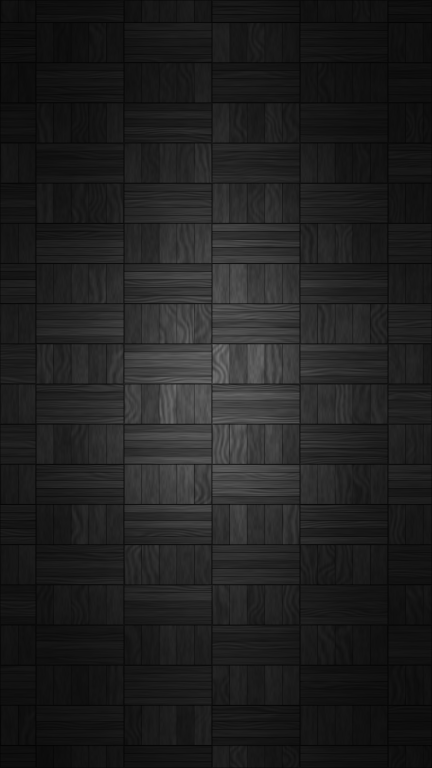
Write a Shadertoy shader that draws this texture.

```glsl
// Dark basket-weave parquet: blocks of five planks in turned pairs, lit softly from the centre.

const vec2 BLOCK_SIZE = vec2(0.2037, 0.0523);   // share of the canvas per block
const vec2 BLOCK_ORIGIN = vec2(0.4907, 0.5);    // a block corner; outer blocks are trimmed at the border
const float PLANKS = 5.0;
const float BLOCK_JOINT = 0.0012;               // half widths, in canvas widths
const float PLANK_JOINT = 0.0008;
const float BLOCK_JOINT_DEPTH = 0.62;
const float PLANK_JOINT_DEPTH = 0.50;
const float PLANK_TONE_SPREAD = 0.30;
const float FIBRE_STRENGTH = 0.36;
const float RING_STRENGTH = 0.13;
const vec3 SHADOW_COLOR = vec3(0.038);
const vec3 LIGHT_COLOR = vec3(0.285);
const vec2 LIGHT_FALLOFF = vec2(1.2, 1.5);
const float PI = 3.14159265;

float hash(vec2 p) {
    vec3 q = fract(vec3(p.xyx) * 0.1031);
    q += dot(q, q.yzx + 33.33);
    return fract((q.x + q.y) * q.z);
}

float noise(vec2 p) {
    vec2 i = floor(p), f = fract(p);
    f = f * f * (3.0 - 2.0 * f);
    return mix(mix(hash(i), hash(i + vec2(1, 0)), f.x),
               mix(hash(i + vec2(0, 1)), hash(i + vec2(1, 1)), f.x), f.y);
}

// Distance to the nearest border of a unit cell, per axis
vec2 borderDistance(vec2 p) {
    return min(p, 1.0 - p);
}

float jointMask(float dist, float halfWidth, float blur) {
    return 1.0 - smoothstep(halfWidth - blur, halfWidth + blur, dist);
}

// Wood tone around 1; p.x runs along the plank, p.y across it
float woodGrain(vec2 p, float seed) {
    vec2 q = p + vec2(seed * 37.0, seed * 91.0);
    float fibre = 0.55 * noise(q * vec2(3.0, 30.0))
                + 0.45 * noise(q * vec2(9.0, 62.0) + 17.0);
    float bend = noise(q * vec2(2.2, 5.0));
    float rings = sin(q.y * 70.0 + bend * 16.0);
    float figured = smoothstep(0.45, 0.9, fract(seed * 7.31));
    return 1.0 + FIBRE_STRENGTH * (fibre - 0.5) + RING_STRENGTH * figured * rings;
}

void mainImage(out vec4 fragColor, in vec2 fragCoord) {
    vec2 uv = fragCoord / iResolution.xy;
    vec2 toWidths = vec2(1.0, iResolution.y / iResolution.x);
    vec2 blockWidths = BLOCK_SIZE * toWidths;
    float blur = 0.75 / iResolution.x;

    // Block and its direction
    vec2 grid = (uv - BLOCK_ORIGIN) / BLOCK_SIZE;
    vec2 block = floor(grid);
    vec2 local = fract(grid);
    bool upright = mod(block.x + block.y, 2.0) < 0.5;
    vec2 alongAcross = upright ? local.yx : local;
    float acrossWidth = upright ? blockWidths.x : blockWidths.y;

    // Plank within the block
    float strip = alongAcross.y * PLANKS;
    float plank = floor(strip);
    float seed = hash(block * vec2(7.0, 13.0) + vec2(plank * 3.7 + 211.0, plank * 1.9 + 307.0));
    float blockTone = hash(block + 71.0) - 0.5;
    float tone = 1.0 + PLANK_TONE_SPREAD * (seed - 0.5) + 0.10 * blockTone;
    tone *= woodGrain(alongAcross, seed);

    // Joints; the canvas border is a block joint too, so the trimmed blocks meet cleanly
    vec2 blockEdge = borderDistance(local) * blockWidths;
    vec2 canvasEdge = borderDistance(uv) * toWidths;
    vec2 nearest = min(blockEdge, canvasEdge);
    float plankEdge = min(fract(strip), 1.0 - fract(strip)) * acrossWidth / PLANKS;
    float plankDepth = PLANK_JOINT_DEPTH * (0.6 + 0.4 * hash(block + 19.0));
    tone *= 1.0 - plankDepth * jointMask(plankEdge, PLANK_JOINT, blur);
    tone *= 1.0 - BLOCK_JOINT_DEPTH * jointMask(min(nearest.x, nearest.y), BLOCK_JOINT, blur);

    // Periodic pool of light
    vec2 wave = sin(PI * (uv - 0.5));
    float light = exp(-dot(LIGHT_FALLOFF, wave * wave));
    vec3 color = (SHADOW_COLOR + LIGHT_COLOR * light) * tone;
    fragColor = vec4(color, 1.0);
}
```
